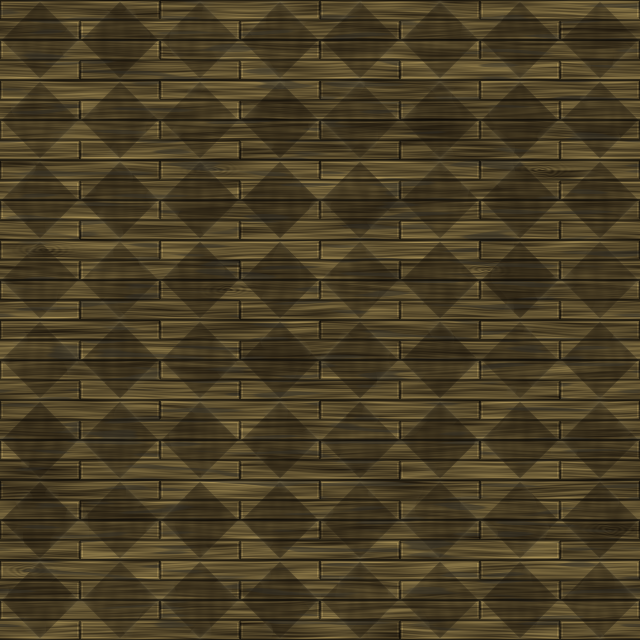
This texture is drawn by a WebGL 1 fragment shader. Its source:

```glsl
precision highp float;
uniform vec2 u_resolution;

const vec2 PLANKS = vec2(4.0, 32.0);
const float DIAMONDS = 8.0;
const vec3 WOOD_DARK = vec3(0.135, 0.105, 0.057);
const vec3 WOOD_PALE = vec3(0.46, 0.393, 0.233);
const vec3 STAIN = vec3(0.19, 0.18, 0.15);
const vec3 WORN = vec3(0.41, 0.37, 0.26);

float hash(vec2 p) {
  return fract(sin(dot(p, vec2(127.1, 311.7))) * 4375.85);
}

float cornerSlope(vec2 cell, vec2 offset) {
  float angle = 6.2832 * hash(cell);
  return dot(vec2(cos(angle), sin(angle)), offset);
}

float gradientNoise(vec2 p) {
  vec2 i = floor(p);
  vec2 f = fract(p);
  vec2 u = f * f * f * (f * (f * 6.0 - 15.0) + 10.0);
  vec2 e = vec2(1.0, 0.0);
  float low = mix(cornerSlope(i, f), cornerSlope(i + e, f - e), u.x);
  float high = mix(cornerSlope(i + e.yx, f - e.yx), cornerSlope(i + 1.0, f - 1.0), u.x);
  return 1.4 * mix(low, high, u.y);
}

// Long streaks of several thicknesses, bent by a slow wave
float woodGrain(vec2 p, vec2 seed) {
  vec2 q = p + seed;
  q.y += 0.003 * gradientNoise(q * vec2(8.0, 25.0));
  q.y += (hash(seed) - 0.5) * 0.05 * p.x;
  float broad = gradientNoise(q * vec2(5.0, 75.0));
  float streak = gradientNoise(q * vec2(7.0, 210.0) + 17.0);
  float fibre = gradientNoise(q * vec2(11.0, 410.0) + 41.0);
  return 0.34 * broad + 0.36 * streak + 0.42 * fibre;
}

// Oval rings on the few planks that carry a knot
float knot(vec2 p, vec2 size, vec2 id) {
  vec2 center = size * vec2(0.15 + 0.7 * hash(id + 5.3), 0.5);
  vec2 d = (p - center) * vec2(1.0, 3.2);
  d.y += 0.012 * gradientNoise(p * 50.0 + id);
  float radius = length(d);
  float present = step(0.96, hash(id + 9.1));
  return present * exp(-radius * radius * 1100.0) * sin(radius * 600.0 + 1.5);
}

float lineMask(float distance, float halfWidth, float aa) {
  return 1.0 - smoothstep(halfWidth - aa, halfWidth + aa, distance);
}

void main() {
  vec2 uv = gl_FragCoord.xy / u_resolution;
  float aa = 0.6 / min(u_resolution.x, u_resolution.y);

  // Staggered planks
  vec2 grid = uv * PLANKS;
  grid.x += 0.5 * mod(floor(grid.y) + 1.0, 2.0);
  vec2 id = floor(grid);
  id.x = mod(id.x, PLANKS.x);
  vec2 size = 1.0 / PLANKS;
  vec2 local = fract(grid) * size;
  vec2 seed = 7.0 * vec2(hash(id + 1.7), hash(id + 23.4));

  // Wood tone
  float tone = 0.635 + 0.24 * (hash(id + 3.1) - 0.5);
  tone += woodGrain(local, seed) + 0.2 * knot(local, size, id);
  tone += 0.12 * gradientNoise(uv * 7.0);

  // Dark diamonds with uneven stain
  vec2 cell = uv * DIAMONDS;
  vec2 c = abs(fract(cell) - 0.5);
  float edge = c.x + c.y - 0.48;
  float diamond = lineMask(edge, 0.0, aa * DIAMONDS * 1.5);
  float strength = 0.47 + 0.14 * (hash(floor(cell) + 60.0) - 0.5);
  strength += 0.12 * gradientNoise(uv * vec2(65.0, 28.0));
  tone *= 1.0 - strength * diamond;
  vec3 color = mix(WOOD_DARK, WOOD_PALE, clamp(tone, -0.08, 1.2));

  // Cool streaks along the grain
  float streak = gradientNoise((local + seed) * vec2(9.0, 95.0) + 73.0);
  color = mix(color, STAIN, 0.5 * smoothstep(0.3, 0.5, streak));

  // Scuffs along the diamond edges and pale tips where they meet
  float scuff = smoothstep(0.15, 0.2, gradientNoise(uv * 21.0 + 8.0));
  scuff *= exp(-abs(edge) * 14.0);
  float tip = exp(-24.0 * min(length(c - vec2(0.5, 0.0)), length(c - vec2(0.0, 0.5))));
  float rim = exp(-abs(edge) * 70.0);
  color = mix(color, WORN, clamp(0.22 * scuff + 0.35 * tip + 0.1 * rim, 0.0, 0.5));

  // Bevelled seams: pale inner line, soft shade, dark groove
  vec2 border = min(local, size - local);
  float seam = min(border.x, border.y);
  float bevel = lineMask(abs(seam - 0.0036), 0.001, aa);
  color *= 1.0 + 0.3 * bevel;
  color *= 1.0 - 0.2 * exp(-seam * 450.0);
  float alternate = 1.0 - mod(floor(grid.y + 0.5), 2.0);
  float depth = 0.38 + 0.2 * alternate + 0.1 * hash(id + 31.0);
  color *= 1.0 - depth * lineMask(seam, 0.0012, aa);

  gl_FragColor = vec4(color, 1.0);
}
```
